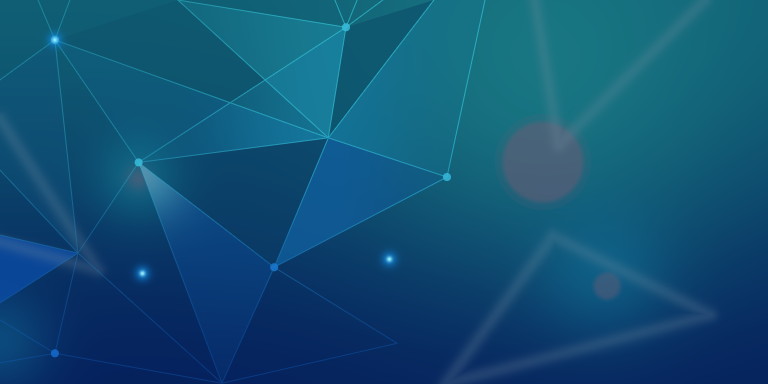
Write a WebGL 2 fragment shader that draws this background.

```glsl
#version 300 es
precision highp float;
uniform vec2 u_resolution;
out vec4 outColor;

#define LINE_HALF_WIDTH 0.0013
#define DOT_RADIUS 0.0105
#define STREAK_WIDTH 0.019
#define STREAK_ALPHA 0.24
#define NAVY vec3(0.02, 0.13, 0.365)
#define DEEP_TEAL vec3(0.06, 0.37, 0.455)
#define BRIGHT_TEAL vec3(0.10, 0.48, 0.52)
#define LINE_BLUE vec3(0.06, 0.38, 0.74)
#define LINE_CYAN vec3(0.20, 0.78, 0.86)
#define HAZE vec3(0.46, 0.56, 0.64)
#define ROSE vec3(0.42, 0.36, 0.46)

// Mesh nodes: the first seven carry dots, the last ones sit on the border
const vec2 node[24] = vec2[24](
  vec2(.143, .896), vec2(.901, .929), vec2(.855, .641), vec2(.361, .577),
  vec2(1.164, .539), vec2(.714, .304), vec2(.143, .080), vec2(.203, .341),
  vec2(.578, .002), vec2(1.034, .106), vec2(.463, 1.), vec2(1.130, 1.),
  vec2(1.263, 1.), vec2(0., .792), vec2(.099, 1.), vec2(.182, 1.),
  vec2(0., .557), vec2(0., .388), vec2(0., .211), vec2(0., .167),
  vec2(0., .055), vec2(.872, 1.), vec2(.930, 1.), vec2(.997, 1.));

// One continuous walk along the mesh edges
const int walk[48] = int[48](
  13, 0, 14, 0, 15, 0, 2, 3, 0, 7, 3, 1, 10, 2, 1, 21,
  1, 22, 1, 23, 1, 2, 11, 2, 4, 12, 4, 5, 2, 5, 3, 8,
  5, 9, 8, 7, 16, 7, 17, 7, 18, 7, 6, 8, 6, 19, 6, 20);

float pixel;

float cover(float d) { return clamp(0.5 - d / pixel, 0.0, 1.0); }

float segmentDistance(vec2 p, vec2 a, vec2 b) {
  vec2 ab = b - a;
  return length(p - a - ab * clamp(dot(p - a, ab) / dot(ab, ab), 0.0, 1.0));
}

float edgeSide(vec2 p, vec2 a, vec2 b) {
  vec2 e = normalize(b - a);
  return e.x * (p.y - a.y) - e.y * (p.x - a.x);
}

// Smooth mask of the triangle between three nodes
float facet(vec2 p, int i, int j, int k) {
  vec2 a = node[i], b = node[j], c = node[k];
  float turn = sign(edgeSide(c, a, b));
  float inside = min(edgeSide(p, a, b) * turn,
                 min(edgeSide(p, b, c) * turn, edgeSide(p, c, a) * turn));
  return cover(-inside);
}

float glow(vec2 p, vec2 center, float radius) {
  vec2 d = (p - center) / radius;
  return exp(-dot(d, d));
}

float streak(vec2 p, vec2 a, vec2 b) {
  float d = segmentDistance(p, a, b) / STREAK_WIDTH;
  return exp(-d * d);
}

void main() {
  vec2 p = gl_FragCoord.xy / u_resolution * vec2(2.0, 1.0);
  pixel = 1.0 / u_resolution.y;

  // Backdrop and broad lights
  vec3 color = mix(NAVY, DEEP_TEAL, smoothstep(-0.05, 1.05, p.y));
  color = mix(color, BRIGHT_TEAL, 0.85 * glow(p, vec2(1.42, 0.82), 0.53));
  color = mix(color, vec3(.06, .42, .57), 0.65 * glow(p, vec2(1.57, .30), .17));
  color = mix(color, vec3(.06, .38, .56), 0.6 * glow(p, vec2(0., .11), .13));

  // Tinted facets
  float toRight = smoothstep(0.4, 0.9, p.x);
  float fade = 1.0 - smoothstep(0.85, 1.2, p.x);
  color = mix(color, vec3(.06, .33, .50), .35 * (facet(p, 13, 0, 7) + facet(p, 13, 7, 16)));
  color = mix(color, vec3(.05, .32, .42), .5 * facet(p, 0, 10, 2));
  color = mix(color, vec3(.10, .51, .60), (.25 + .5 * toRight) * facet(p, 10, 1, 2));
  color = mix(color, vec3(.06, .40, .60), (.2 + .55 * toRight) * facet(p, 0, 2, 3));
  color = mix(color, vec3(.09, .50, .63), .7 * toRight * facet(p, 3, 1, 2));
  color = mix(color, vec3(.05, .33, .43), .8 * facet(p, 1, 2, 11));
  color = mix(color, vec3(.08, .47, .62), (.2 + .6 * fade) * (facet(p, 2, 11, 4) + facet(p, 11, 12, 4)));
  color = mix(color, vec3(.04, .24, .40), .5 * facet(p, 2, 3, 5));
  color = mix(color, vec3(.06, .36, .60), (.25 + .6 * fade) * facet(p, 2, 4, 5));
  color = mix(color, vec3(.04, .29, .57), (.2 + .9 * p.y) * facet(p, 3, 5, 8));
  color = mix(color, vec3(.04, .30, .66), .75 * facet(p, 7, 17, 18));

  // Local glow around the left hub, with a pale fan below it
  color = mix(color, vec3(.07, .48, .58), .6 * glow(p, vec2(.36, .54), .11));
  color = mix(color, ROSE, .5 * glow(p, vec2(.36, .535), .032));
  color = mix(color, vec3(.40, .66, .76), .7 * glow(p, node[3], .13) * facet(p, 3, 5, 8));

  // Rose discs
  float disc = length(p - vec2(1.414, .578));
  color = mix(color, ROSE, .14 * cover(disc - .125) + .45 * (1.0 - smoothstep(.095, .115, disc)));
  color = mix(color, ROSE, .45 * (1.0 - smoothstep(.025, .045, length(p - vec2(1.581, .255)))));

  // Out-of-focus streaks
  vec2 top = vec2(1.44, .385), right = vec2(1.85, .18), low = vec2(1.16, 0.);
  vec2 tip = vec2(1.455, .622), leftTip = vec2(.255, .297);
  float haze = max(streak(p, top, right), max(streak(p, right, low), streak(p, low, top)));
  haze = max(haze, max(streak(p, tip, vec2(1.393, 1.)), streak(p, tip, vec2(1.836, 1.))));
  haze = max(haze, max(streak(p, leftTip, vec2(0., .69)), streak(p, leftTip, vec2(0., .37))));
  color = mix(color, HAZE, STREAK_ALPHA * haze);

  // Mesh lines, dimmer toward the lower left
  float line = 1.0;
  for (int i = 0; i < 47; i++)
    line = min(line, segmentDistance(p, node[walk[i]], node[walk[i + 1]]));
  vec3 lineColor = mix(LINE_BLUE, LINE_CYAN, smoothstep(.05, .75, p.y));
  float strength = .38 + .3 * smoothstep(.2, .9, p.x) * smoothstep(.1, .5, p.y);
  color = mix(color, lineColor, strength * cover(line - LINE_HALF_WIDTH));

  // Node dots
  for (int i = 0; i < 7; i++) {
    if (i == 2) continue;
    vec3 dotColor = mix(vec3(.08, .42, .80), vec3(.22, .74, .86), smoothstep(.2, .6, node[i].y));
    color = mix(color, dotColor, .85 * cover(length(p - node[i]) - DOT_RADIUS));
  }

  // Sparkles
  vec2 sparkle[3] = vec2[3](node[0], vec2(.371, .288), vec2(1.014, .325));
  for (int i = 0; i < 3; i++) {
    color = mix(color, vec3(.06, .55, .90), .75 * glow(p, sparkle[i], .019));
    color = mix(color, vec3(.65, .97, 1.), .9 * glow(p, sparkle[i], .007));
  }
  outColor = vec4(color, 1.0);
}
```
